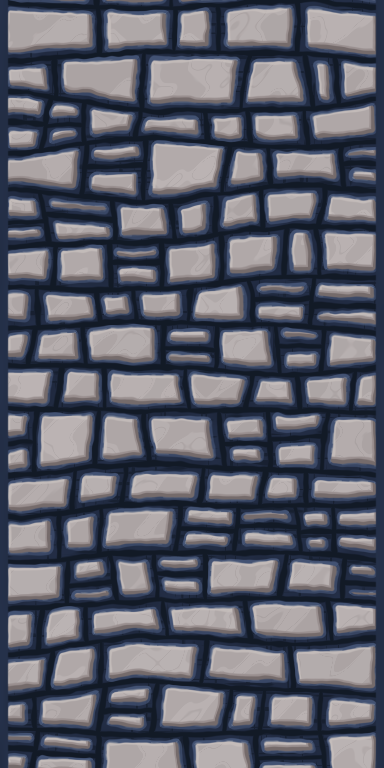
This texture is drawn by a Shadertoy shader. Its source:

```glsl
float hash(vec2 p) {
    vec3 q = fract(p.xyx * 0.1031);
    q += dot(q, q.yzx + 33.33);
    return fract((q.x + q.y) * q.z);
}

float noise(vec2 p) {
    vec2 i = floor(p), f = fract(p);
    f = f * f * (3.0 - 2.0 * f);
    return mix(mix(hash(i), hash(i + vec2(1, 0)), f.x),
               mix(hash(i + vec2(0, 1)), hash(i + vec2(1, 1)), f.x), f.y);
}

// Height of the wavy bed joint below a course of stones
float bedJoint(float row, float x) {
    return 0.118 * (row + 0.55 * (noise(vec2(x * 2.6 + 5.0, row * 7.0)) - 0.5));
}

void mainImage(out vec4 fragColor, in vec2 fragCoord) {
    vec2 uv = fragCoord / iResolution.x;
    float px = 1.0 / iResolution.x;

    // Hand-drawn wobble
    vec2 p = uv + vec2(0.0, 0.27);
    p += 0.009 * (vec2(noise(uv * 17.0), noise(uv * 17.0 + 40.0)) - 0.5);
    p += 0.003 * (vec2(noise(uv * 55.0), noise(uv * 55.0 + 80.0)) - 0.5);

    // Course containing this point
    float row = floor(p.y / 0.118);
    if (p.y < bedJoint(row, p.x)) row -= 1.0;
    else if (p.y > bedJoint(row + 1.0, p.x)) row += 1.0;
    float low = bedJoint(row, p.x), high = bedJoint(row + 1.0, p.x);

    // Split the course into stones; each joint holds position and slant
    vec2 left = vec2(0), right = vec2(1, 0);
    float rise = p.y - (row + 0.5) * 0.118;
    float node = 1.0;
    for (int i = 0; i < 6; i++) {
        vec2 seed = vec2(row * 3.0 + 11.0, node * 5.0);
        float span = right.x - left.x;
        if (span < 0.19 + 0.09 * hash(seed)) break;
        vec2 cut = vec2(left.x + span * mix(0.34, 0.66, hash(seed + 1.3)),
                        0.36 * (hash(seed + 2.7) - 0.5));
        bool after = p.x > cut.x + cut.y * rise;
        if (after) left = cut;
        else right = cut;
        node = node * 2.0 + (after ? 1.0 : 0.0);
    }

    // Some narrow stones become a stacked pair
    vec2 id = vec2(row * 3.0 + 50.0, node * 5.0 + 7.0);
    float mid = 0.5 * (left.x + right.x);
    float tall = bedJoint(row + 1.0, mid) - bedJoint(row, mid);
    if (tall > 0.112 && right.x - left.x < 0.19 && hash(id) < 0.5) {
        float cut = mix(low, high, mix(0.42, 0.58, hash(id + 3.1)));
        cut += 0.1 * (hash(id + 4.2) - 0.5) * (p.x - mid);
        if (p.y > cut) { low = cut; id += 31.0; }
        else high = cut;
    }

    // Distances to the left, right, lower and upper joints, then to the stone
    vec4 side = vec4(p.x - left.x - left.y * rise, right.x + right.y * rise - p.x,
                     p.y - low, high - p.y);
    float joint = min(min(side.x, side.y), min(side.z, side.w));
    vec4 inset = 0.015 + 0.010 * vec4(hash(id + 5.0), hash(id + 6.0),
                                      hash(id + 7.0), hash(id + 8.0));
    vec4 inner = side - inset;
    vec2 q = 0.008 - vec2(min(inner.x, inner.y), min(inner.z, inner.w));
    float d = length(max(q, 0.0)) + min(max(q.x, q.y), 0.0) - 0.008;

    // Mortar with sketchy dark joint lines
    float grain = noise(uv * vec2(60.0, 75.0));
    vec3 col = vec3(0.13, 0.17, 0.26) * (0.92 + 0.16 * noise(uv * 25.0));
    float line = 1.0 - smoothstep(0.002, 0.007, joint - 0.004 * noise(uv * 30.0));
    float scratch = smoothstep(0.72, 0.88, noise(uv * vec2(13.0, 160.0)));
    scratch = max(scratch, smoothstep(0.8, 0.92, noise(uv.yx * vec2(13.0, 160.0))));
    col = mix(col, vec3(0.07, 0.10, 0.15), max(line, 0.6 * scratch));

    // Broken blue rim, brightest on the upper left
    float lit = step(min(inner.x, inner.w), min(inner.y, inner.z));
    float reach = 0.003 + 0.006 * noise(uv * 28.0 + 9.0) + 0.001 * lit;
    float rim = 1.0 - smoothstep(reach - 0.001, reach + 0.003, d);
    col = mix(col, vec3(0.26, 0.32, 0.45), rim * (0.72 + 0.28 * lit));
    float glint = (1.0 - smoothstep(0.001, 0.005, d)) * smoothstep(0.4, 0.65, grain);
    col = mix(col, vec3(0.45, 0.49, 0.57), glint * (0.35 + 0.5 * lit));

    // Stone face with faint brushed facets
    vec3 face = vec3(0.70, 0.67, 0.67) + 0.03 * (hash(id + 9.0) - 0.5);
    float facet = noise(vec2(uv.x + uv.y, 2.2 * (uv.y - uv.x)) * 11.0 + id);
    face += 0.035 * (smoothstep(0.46, 0.5, facet) - 0.5);
    face -= 0.04 * (1.0 - smoothstep(0.0, 0.025, abs(facet - 0.62)));

    // Bevels: pale upper left, brown lower right
    float ragged = 0.005 * (noise(uv * 32.0 + 17.0) - 0.5);
    float pale = 1.0 - smoothstep(0.004, 0.009, min(inner.x, inner.w) + ragged);
    face = mix(face, vec3(0.78, 0.75, 0.74), pale * 0.8);
    float shadeDist = min(inner.y * 1.15, inner.z) + ragged;
    face = mix(face, vec3(0.60, 0.56, 0.56), 1.0 - smoothstep(0.012, 0.017, shadeDist));
    face = mix(face, vec3(0.46, 0.42, 0.42), 1.0 - smoothstep(0.007, 0.011, shadeDist));
    col = mix(col, face, 1.0 - smoothstep(-0.5 * px - 0.001, 0.5 * px + 0.001, d));

    // Plain navy strips along both sides
    float edge = min(uv.x, 1.0 - uv.x);
    vec3 strip = vec3(0.14, 0.185, 0.28) * (0.95 + 0.1 * noise(uv * vec2(40.0, 6.0)));
    col = mix(strip, col, smoothstep(0.021 - px, 0.021 + px, edge));

    fragColor = vec4(col, 1.0);
}
```
